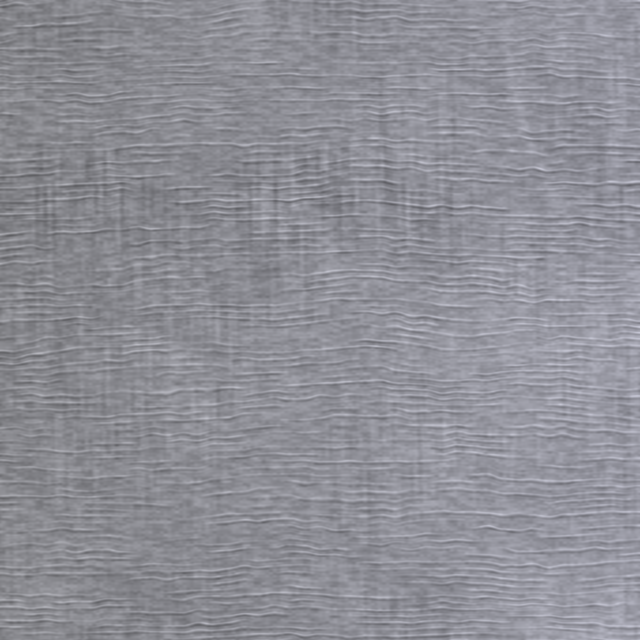
This texture is drawn by a WebGL 1 fragment shader. Its source:

```glsl
precision highp float;
uniform vec2 u_resolution;

float hash(vec2 p) {
  return fract(sin(dot(p, vec2(127.1, 311.7))) * 43758.5453);
}

float noise(vec2 p) {
  vec2 cell = floor(p);
  vec2 f = fract(p);
  f = f * f * (3.0 - 2.0 * f);
  float low = mix(hash(cell), hash(cell + vec2(1.0, 0.0)), f.x);
  float high = mix(hash(cell + vec2(0.0, 1.0)), hash(cell + 1.0), f.x);
  return mix(low, high, f.y);
}

float fbm(vec2 p) {
  float sum = 0.0;
  float amplitude = 0.5;
  for (int i = 0; i < 4; i++) {
    sum += amplitude * noise(p);
    p = p * 2.03 + 17.3;
    amplitude *= 0.5;
  }
  return sum;
}

float bell(float x, float width) {
  return exp(-x * x / (width * width));
}

// Raised horizontal threads: a lit crest above a soft shadow, broken along x
float weftRibs(vec2 p) {
  float bow = 0.045 * (p.x - 0.6) * (p.x - 0.6);
  float row = (p.y + bow) * 92.0;
  row += 1.6 * noise(p * vec2(7.0, 11.0)) + 0.5 * noise(p * vec2(42.0, 34.0));
  float id = floor(row);
  float f = row - id;
  float crest = bell(f - 0.62, 0.16) - 0.75 * bell(f - 0.27, 0.17);
  float strength = smoothstep(0.15, 0.85, noise(vec2(p.x * 17.0, id * 7.3)));
  strength *= 0.65 + 0.5 * noise(vec2(p.x * 70.0, id * 3.7));
  return crest * strength;
}

// Faint vertical threads, showing in patches
float warpThreads(vec2 p) {
  float thread = noise(vec2(p.x * 150.0 + 2.0 * p.y, p.y * 16.0)) - 0.5;
  return thread * smoothstep(0.25, 0.75, noise(p * vec2(9.0, 7.0) + 31.0));
}

// Broad light, a dark fold across the cloth and a pale curved crease
float shading(vec2 p, float fold) {
  float light = 0.553 + 0.075 * (p.x - 0.5);
  light += 0.10 * (fbm(p * vec2(3.2, 4.0) + 5.0) - 0.47);
  light += 0.05 * (fbm(p * vec2(9.0, 16.0) + 40.0) - 0.47);
  light -= 0.028 * fold;
  float t = 1.0 - p.y;
  float crease = bell(p.x - 0.787 - 0.85 * t * t, 0.009);
  return light + 0.035 * crease * (1.0 - smoothstep(0.2, 0.5, t));
}

void main() {
  vec2 p = gl_FragCoord.xy / u_resolution;
  float fold = bell(p.y - 0.69 - 0.05 * (noise(p * 5.0) - 0.5), 0.08);
  fold *= 1.0 - 0.5 * p.x;

  float value = shading(p, fold);
  float relief = 0.75 + 0.4 * noise(p * vec2(5.0, 7.0) + 12.0) + 0.4 * fold;
  value += 0.115 * relief * weftRibs(p);
  value += 0.06 * (1.0 + fold) * warpThreads(p);

  // Fibre grain, drawn out along the ribs
  value += 0.10 * (noise(p * vec2(65.0, 190.0)) - 0.5);
  value += 0.06 * (noise(p * vec2(170.0, 250.0) + 90.0) - 0.5);

  vec3 tint = vec3(1.0, 1.003, mix(1.04, 1.075, p.x));
  gl_FragColor = vec4(value * tint, 1.0);
}
```
